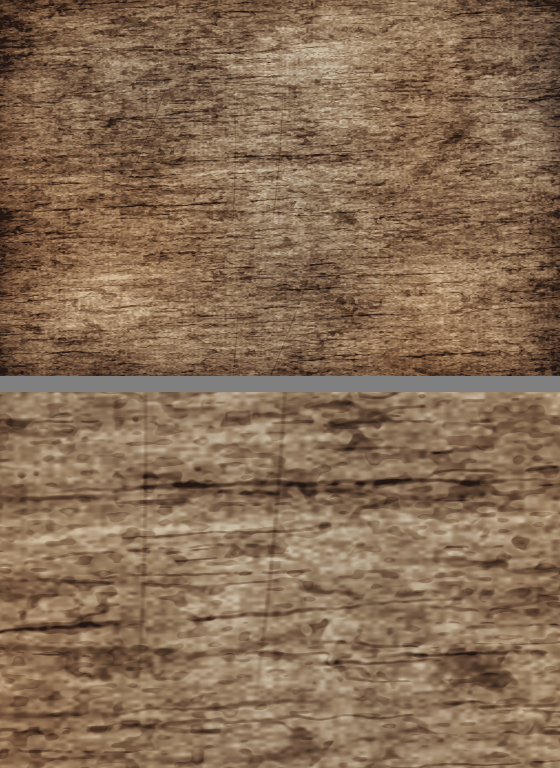
Top, the full canvas; bottom, a detail of the centre.
A Shadertoy shader for this texture:

```glsl
// Weathered brown timber: tilted horizontal grain, hairlines, cracks and splits.
// Layers of stretched value noise add up to one tone, which a colour ramp turns
// into wood; smudges, scratches, a woven film and dark worn borders age it.

const float BASE_TONE = 0.602;
const float GRAIN_SLOPE = 0.035;
const float BLOTCH_GAIN = 0.15;
const float BAND_GAIN = 0.05;
const float FIBRE_GAIN = 0.085;
const float GRIT_GAIN = 0.095;
const float WEAVE_GAIN = 0.02;
const float FLECK_DEPTH = 0.13;
const float HAIRLINE_DEPTH = 0.17;
const float CRACK_DEPTH = 0.30;
const float SPLIT_DEPTH = 0.24;
const float BORDER_DEPTH = 0.20;
const float BORDER_WIDTH = 0.055;
const int LONG_CRACKS = 10;
const int SHORT_SPLITS = 76;
const int SCRATCHES = 5;

// Wood colours from crack to bleached fibre; the red channel is the tone.
const vec3 WOOD[8] = vec3[8](
    vec3(0.14, 0.09, 0.075), vec3(0.27, 0.19, 0.14),
    vec3(0.40, 0.29, 0.21), vec3(0.48, 0.36, 0.27),
    vec3(0.55, 0.44, 0.33), vec3(0.63, 0.52, 0.40),
    vec3(0.71, 0.62, 0.51), vec3(0.80, 0.73, 0.62));

float hash(vec2 p) {
    return fract(sin(dot(p, vec2(12.9898, 78.233))) * 43758.5453);
}

// Smooth value noise from -1 to 1.
float noise(vec2 p) {
    vec2 i = floor(p), f = fract(p);
    f = f * f * (3.0 - 2.0 * f);
    float low = mix(hash(i), hash(i + vec2(1, 0)), f.x);
    float high = mix(hash(i + vec2(0, 1)), hash(i + vec2(1, 1)), f.x);
    return 2.0 * mix(low, high, f.y) - 1.0;
}

float fbm(vec2 p) {
    float sum = 0.0, gain = 0.5;
    for (int i = 0; i < 5; i++) {
        sum += gain * noise(p);
        p = mat2(0.8, 0.6, -0.6, 0.8) * p * 2.03 + 17.3;
        gain *= 0.58;
    }
    return sum;
}

// Thin broken grain lines along the zero contours of stretched noise.
float hairlines(vec2 g, float rough) {
    float mark = 0.0;
    for (int i = 0; i < 3; i++) {
        float k = float(i);
        vec2 q = g * vec2(1.8 + 1.3 * k, 30.0 + 17.0 * k) + 23.0 * k;
        float ridge = abs(noise(q) + 0.22 * noise(q * vec2(9.0, 2.0)) + 0.05 * rough);
        float gate = noise(g * vec2(11.0, 34.0) + 9.0 * k) + 0.6 * rough;
        mark = max(mark, smoothstep(-0.05, 0.3, gate) * (1.0 - smoothstep(0.03, 0.13, ridge)));
    }
    return mark;
}

// Wavering, ragged, broken crack that runs to the right from its start.
float crack(vec2 p, vec2 start, float len, float slope, float width, float seed, float rough) {
    float u = (p.x - start.x) / len;
    float rise = p.y - start.y - slope * (p.x - start.x);
    if (u < 0.0 || u > 1.0 || abs(rise) > 0.02) return 0.0;
    float taper = smoothstep(0.0, 0.2, u) * (1.0 - smoothstep(0.6, 1.0, u));
    float waver = 0.006 * noise(vec2(p.x * 6.0, seed)) + 0.0025 * noise(vec2(p.x * 35.0, seed));
    float d = abs(rise - waver + 0.0009 * rough);
    float w = width * taper * (0.7 + 0.8 * noise(vec2(p.x * 26.0, seed + 5.0)));
    float unbroken = smoothstep(-0.7, 0.1, noise(vec2(p.x * 17.0, seed + 2.0)) + 0.3 * rough);
    return sqrt(taper) * unbroken * (1.0 - smoothstep(0.3 * w, max(w, 0.0) + 0.0019, d));
}

float cracks(vec2 p, float aspect, float rough) {
    float depth = 0.0;
    for (int i = 0; i < LONG_CRACKS; i++) {
        float k = float(i);
        float y = (k + 0.2 + 0.6 * hash(vec2(k, 3.1))) / float(LONG_CRACKS);
        vec2 start = vec2(aspect * (0.65 * hash(vec2(k, 7.7)) - 0.15), y);
        float len = 0.55 + 0.7 * hash(vec2(k, 9.2));
        float slope = mix(0.025, 0.06, hash(vec2(k, 4.4)));
        float strength = mix(0.55, 1.0, hash(vec2(k, 6.3)));
        float line = crack(p, start, len, slope, 0.0021, k * 9.1, rough);
        depth = max(depth, CRACK_DEPTH * strength * line);
    }
    for (int i = 0; i < SHORT_SPLITS; i++) {
        float k = float(i) + 50.0;
        vec2 start = vec2(aspect * (hash(vec2(k, 1.3)) - 0.06), hash(vec2(k, 2.9)));
        float len = mix(0.05, 0.25, hash(vec2(k, 5.7)));
        float line = crack(p, start, len, GRAIN_SLOPE, 0.0018, k * 3.7, rough);
        depth = max(depth, SPLIT_DEPTH * line);
    }
    return depth;
}

// Faint, thin, nearly upright scratches.
float scratches(vec2 p, float aspect) {
    float mark = 0.0;
    for (int i = 0; i < SCRATCHES; i++) {
        float k = float(i) + 20.0;
        vec2 q = p - vec2(aspect * mix(0.25, 0.85, hash(vec2(k, 1.9))), hash(vec2(k, 8.3)));
        float lean = mix(-0.1, 0.4, hash(vec2(k, 3.3)));
        float d = abs(q.x - lean * q.y + 0.15 * q.y * q.y);
        mark += (1.0 - smoothstep(0.0005, 0.003, d)) * (1.0 - smoothstep(0.08, 0.22, abs(q.y)));
    }
    return min(mark, 1.0);
}

vec3 woodColour(float tone) {
    vec3 colour = WOOD[0];
    for (int i = 0; i < 7; i++) {
        float t = (tone - WOOD[i].r) / (WOOD[i + 1].r - WOOD[i].r);
        colour = mix(colour, WOOD[i + 1], clamp(t, 0.0, 1.0));
    }
    return colour;
}

void mainImage(out vec4 fragColor, in vec2 fragCoord) {
    vec2 p = fragCoord / iResolution.y;
    float aspect = iResolution.x / iResolution.y;
    vec2 g = vec2(p.x, p.y - GRAIN_SLOPE * p.x + 0.006 * noise(p * vec2(3.0, 9.0)));
    float rough = noise(mat2(0.8, 0.6, -0.6, 0.8) * p * 120.0);

    // Grain, from broad stains to grit
    float blotch = fbm(p * vec2(3.5, 5.0) + 4.0);
    float tone = BASE_TONE + BLOTCH_GAIN * blotch + BAND_GAIN * noise(g * vec2(4.0, 48.0));
    tone += FIBRE_GAIN * noise(g * vec2(24.0, 170.0) + 31.0);
    tone += GRIT_GAIN * noise(g * vec2(170.0, 310.0)) + 0.04 * rough;
    tone += WEAVE_GAIN * noise(p * vec2(190.0, 7.0));

    // Dark flecks, hairlines and bleached fibres
    float flecks = noise(g * vec2(70.0, 210.0) + 70.0) + 0.5 * rough - 0.8 * blotch;
    tone -= FLECK_DEPTH * smoothstep(0.35, 0.75, flecks);
    tone -= HAIRLINE_DEPTH * hairlines(g, rough);
    float bleach = noise(g * vec2(3.0, 40.0) + 11.0) + 0.25 * rough;
    tone += 0.07 * smoothstep(0.5, 0.9, bleach);

    // Upright smudges, scratches and cracks
    float smudge = noise(p * vec2(13.0, 2.5) + 8.0) + 0.6 * fbm(p * 24.0);
    tone -= 0.09 * smoothstep(0.45, 1.0, smudge) + 0.08 * scratches(p, aspect);
    tone -= cracks(p, aspect, rough);

    // Pale upper right and ragged dark borders
    vec2 fromPale = p - vec2(0.62 * aspect, 0.75);
    tone += 0.06 * exp(-4.0 * dot(fromPale, fromPale)) - 0.01;
    vec2 edge = min(p, vec2(aspect, 1.0) - p) + 0.025 * fbm(p * 14.0);
    vec2 wear = exp(-max(edge, 0.0) / BORDER_WIDTH);
    tone -= BORDER_DEPTH * (wear.x + 0.6 * wear.y);

    // Rusty and grey-green drifts of hue
    float rust = 0.9 * noise(p * 2.6 + 40.0) + 0.85 - p.x / aspect - 0.4 * p.y;
    vec3 colour = woodColour(tone) * (1.0 + rust * vec3(0.04, -0.02, -0.09));
    fragColor = vec4(colour, 1.0);
}
```
